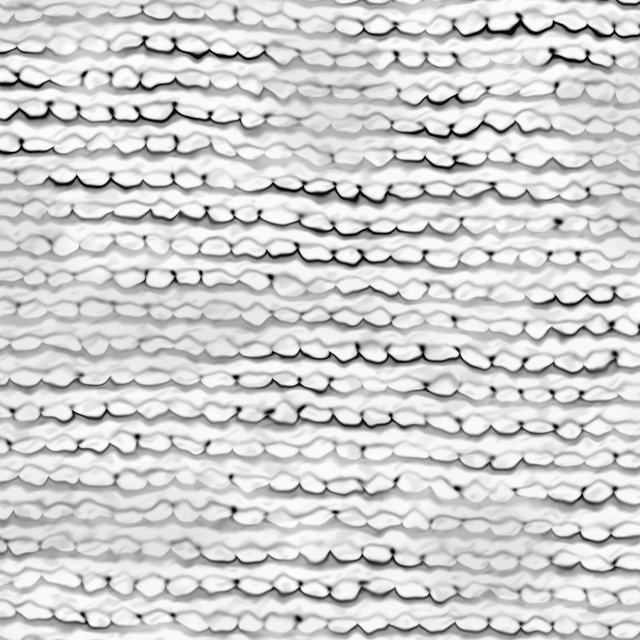
Write a Shadertoy shader that draws this texture map.

```glsl
// Pale garter-stitch knit: scalloped yarn rows with uneven dark gaps.
const float STITCHES = 20.3;
const float ROWS = 19.2;
const float TAU = 6.2831853;

float hash(vec2 p) {
    vec3 q = fract(p.xyx * vec3(0.1031, 0.1030, 0.0973));
    q += dot(q, q.yzx + 33.33);
    return fract((q.x + q.y) * q.z);
}

float noise(vec2 p) {
    vec2 cell = floor(p), f = fract(p);
    f = f * f * (3.0 - 2.0 * f);
    float low = mix(hash(cell), hash(cell + vec2(1, 0)), f.x);
    float high = mix(hash(cell + vec2(0, 1)), hash(cell + vec2(1, 1)), f.x);
    return mix(low, high, f.y);
}

// Noise centred on zero.
float wobble(vec2 p) {
    return noise(p) - 0.5;
}

// Soft bump of the given half width.
float bump(float d, float width) {
    return exp(-d * d / (width * width));
}

// Map the canvas to stitch and row units, with sag and uneven tension.
vec2 knitSpace(vec2 uv) {
    float tilt = 0.02 * (uv.x - 0.33);
    vec2 k = vec2(uv.x * STITCHES - 0.5, (uv.y + tilt) * ROWS - 0.375);
    k.y += 0.45 * wobble(uv * vec2(3.5, 3.0) + 7.0);
    vec2 bend = vec2(wobble(k * vec2(0.5, 0.9) + 11.0), wobble(k * vec2(0.8, 0.9) + 37.0));
    vec2 frizz = vec2(wobble(k * vec2(2.3, 3.5) + 53.0), wobble(k * vec2(2.6, 2.2) + 71.0));
    return k + bend * vec2(0.45, 0.22) + frizz * vec2(0.22, 0.18);
}

// Shadow below the scalloped lower edge of one row of loops.
float rowShadow(float x, float y, float depth, float grain) {
    float side = abs(2.0 * fract(x) - 1.0);
    float d = y - 0.21 * pow(side, 3.0);
    float lower = -0.17 + 0.04 * cos(TAU * x) + 0.12 * grain;
    float above = 1.0 - smoothstep(-0.03, 0.06, d);
    float hollow = smoothstep(lower - 0.08, lower + 0.08, y) * above;
    float crease = bump(d + 0.025, 0.06);
    return hollow * mix(0.16, 0.42, depth) + crease * depth * depth * 0.70;
}

// Dark pinhole and thin seam between neighbouring loops.
float loopGap(float x, float y, float row) {
    float column = floor(x + 0.5);
    float dx = x - column;
    float chance = hash(vec2(column, row) + 19.0);
    float slant = (hash(vec2(column, row) + 83.0) - 0.5) * 0.5;
    dx -= slant * (y - 0.2);
    float hole = bump(dx, 0.10) * bump(y - 0.33, 0.09) * smoothstep(0.25, 0.9, chance);
    float seam = bump(dx, 0.07) * smoothstep(0.0, 0.1, y) * (1.0 - smoothstep(0.3, 0.42, y));
    return hole * 0.9 + seam * 0.32 * chance;
}

// Light crease where the cups meet the wavy band above them.
float upperCrease(float x, float y, float amount) {
    float d = fract(y - 0.43 + 0.06 * cos(TAU * x) + 0.5) - 0.5;
    return bump(d, 0.075) * mix(0.06, 0.34, amount);
}

// Fine slanted strands inside the yarn.
float fibres(vec2 k) {
    vec2 strand = vec2(k.x * 2.2 + k.y * 2.0, k.y * 6.0 - k.x * 2.5);
    return smoothstep(0.5, 0.95, noise(strand + 3.0));
}

void mainImage(out vec4 fragColor, in vec2 fragCoord) {
    vec2 uv = fragCoord / iResolution.xy;
    vec2 k = knitSpace(uv);
    float row = floor(k.y + 0.5);
    float y = k.y - row;

    // Wear: gaps close up toward the bottom and in scattered patches.
    float patchy = smoothstep(0.58, 0.82, noise(uv * vec2(4.0, 6.0) + 29.0));
    float openness = mix(0.72, 1.0, uv.y) * (1.0 - 0.7 * patchy);
    float depth = smoothstep(0.05, 0.75, noise(vec2(k.x * 0.45, row * 7.0 + 0.5)));
    depth *= openness;

    float grain = wobble(k * vec2(1.7, 2.0) + 91.0);
    float shade = rowShadow(k.x, y, depth, grain);
    shade += loopGap(k.x, y, row) * openness;
    shade += upperCrease(k.x, y, noise(k * vec2(1.1, 0.9) + 61.0));
    shade += 0.09 * fibres(k);
    shade += 0.07 * patchy + 0.04 * (1.0 - uv.y) * noise(k * 0.8 + 5.0);

    float tone = clamp(0.985 - shade, 0.04, 0.985);
    fragColor = vec4(vec3(tone), 1.0);
}
```
